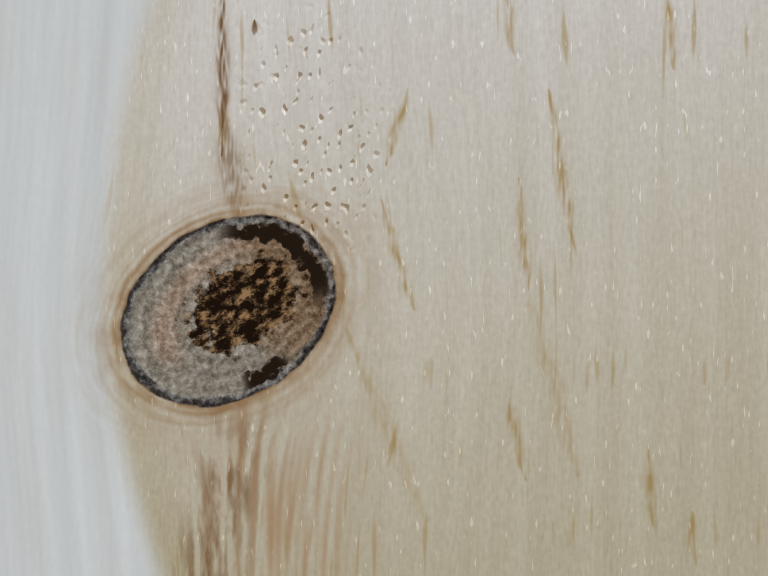
Write a Shadertoy shader that draws this texture.

```glsl
const vec2 KNOT = vec2(0.396, 0.460), KNOT_RADII = vec2(0.198, 0.151);
const float KNOT_TILT = 0.55;
const vec2 HOLE_OFFSET = vec2(0.027, -0.008), HOLE_RADII = vec2(0.104, 0.068);
const vec3 SAPWOOD = vec3(0.750, 0.762, 0.762);
const vec3 PALE_WOOD = vec3(0.765, 0.750, 0.730);
const vec3 WARM_WOOD = vec3(0.665, 0.635, 0.550);
const vec3 RESIN = vec3(0.570, 0.460, 0.270);
const vec3 BARK = vec3(0.400, 0.290, 0.190);
const vec3 ASH = vec3(0.490, 0.465, 0.425);
const vec3 CHAR = vec3(0.150, 0.135, 0.130);
// Resin streaks: start and end of each, the last two broad and faint
const int STREAKS = 11, SHARP_STREAKS = 9;
const vec4 STREAK[STREAKS] = vec4[](
    vec4(0.877, 1.02, 0.890, 0.905), vec4(0.899, 0.69, 0.917, 0.497),
    vec4(0.953, 0.844, 0.997, 0.557), vec4(1.156, 1.02, 1.172, 0.88),
    vec4(0.660, 0.653, 0.719, 0.462), vec4(0.882, 0.314, 0.913, 0.167),
    vec4(1.125, 0.219, 1.134, 0.089), vec4(1.200, 0.115, 1.207, 0.02),
    vec4(0.708, 0.844, 0.670, 0.714), vec4(0.600, 0.43, 0.738, 0.097),
    vec4(0.920, 0.48, 1.003, 0.175));

vec2 slope(vec2 p) {
    vec3 q = fract(p.xyx * vec3(0.1031, 0.1030, 0.0973));
    q += dot(q, q.yzx + 33.33);
    return fract((q.xx + q.yz) * q.zy) * 2.0 - 1.0;
}
float noise(vec2 p) {
    vec2 i = floor(p), f = fract(p), e = vec2(0.0, 1.0);
    vec2 u = f * f * f * (f * (f * 6.0 - 15.0) + 10.0);
    float low = mix(dot(slope(i), f), dot(slope(i + e.yx), f - e.yx), u.x);
    float high = mix(dot(slope(i + e.xy), f - e.xy), dot(slope(i + e.yy), f - e.yy), u.x);
    return mix(low, high, u.y);
}
float fbm(vec2 p) {
    float sum = 0.0, amp = 1.0;
    for (int i = 0; i < 4; i++) {
        sum += amp * noise(p);
        p = mat2(1.6, 1.2, -1.2, 1.6) * p + 7.3;
        amp *= 0.55;
    }
    return sum;
}
float below(float edge, float soft, float x) { return 1.0 - smoothstep(edge - soft, edge + soft, x); }
float bump(float x, float center, float width) { return exp(-pow(abs(x - center) / width, 2.0)); }
// Tapered stroke
float streak(vec2 p, vec4 s, float width) {
    vec2 ab = s.zw - s.xy;
    float h = clamp(dot(p - s.xy, ab) / dot(ab, ab), 0.0, 1.0);
    return bump(length(p - s.xy - ab * h), 0.0, width * (0.3 + sin(3.1416 * h)));
}

vec3 board(vec2 p, float rim) {
    // Fibres part around the knot
    vec2 d = p - KNOT;
    float flow = d.x * (1.0 - 0.02 / (0.012 + dot(d, d)));
    float grain = noise(vec2(flow * 24.0, p.y * 1.2));
    float fibre = noise(vec2(flow * 95.0, p.y * 5.0));
    float hair = noise(vec2(p.x * 190.0, p.y * 38.0));
    // Sapwood on the left, warmer heartwood on the right
    float edge = 0.178 + 0.34 * (p.y - 0.53) * (p.y - 0.53);
    float heart = smoothstep(-0.02, 0.035, p.x - edge + 0.012 * grain);
    float warmth = clamp(0.95 - 0.95 * p.y + 0.22 * (p.x - 0.6), 0.0, 1.0);
    vec3 col = mix(SAPWOOD, mix(PALE_WOOD, WARM_WOOD, warmth), heart);
    col -= 0.035 * heart * bump(p.x, edge + 0.03, 0.05) * vec3(0.8, 1.0, 1.6);
    col -= 0.04 * (1.0 - heart) * noise(vec2((p.x - 0.3 * edge) * 32.0, p.y * 0.7));
    col += (0.03 * grain + 0.022 * fibre) * vec3(0.8, 1.0, 1.3);
    col += (0.3 + 0.7 * heart) * (0.035 * hair + 0.03 * fbm(p * vec2(110.0, 85.0)));
    // Resin streaks, ragged along the fibres
    vec2 w = p + vec2(0.009 * noise(p * vec2(45.0, 24.0)), 0.0);
    float resin = 0.0;
    for (int i = 0; i < STREAKS; i++)
        resin = max(resin, streak(w, STREAK[i], i < SHARP_STREAKS ? 0.006 : 0.012) * (i < SHARP_STREAKS ? 0.6 : 0.3));
    resin *= clamp(0.7 + 1.8 * noise(p * vec2(150.0, 28.0)), 0.0, 1.2);
    resin += 0.4 * heart * smoothstep(0.3, 0.55, noise(vec2(flow * 70.0, p.y * 7.0)));
    col = mix(col, RESIN, resin);
    // Dark vein above, torn fibres and fan below
    float vein = streak(w, vec4(0.386, 1.02, 0.388, 0.73), 0.008);
    vein = max(vein, streak(w, vec4(0.387, 0.80, 0.412, 0.62), 0.018) * 0.6);
    vein = max(vein, streak(w, vec4(0.442, 0.965, 0.444, 0.94), 0.004));
    col = mix(col, BARK, vein * clamp(0.6 + 1.5 * hair, 0.1, 0.9));
    float under = below(0.28, 0.09, p.y);
    float torn = under * bump(p.x, 0.365 + 0.2 * p.y, 0.06);
    col = mix(col, BARK, torn * clamp(0.28 + 1.2 * fibre + 1.2 * fbm(vec2(flow * 45.0, p.y * 11.0)), 0.0, 0.85));
    float fan = under * bump(p.x, 0.49 - 0.1 * p.y, 0.14) * heart;
    col = mix(col, vec3(0.60, 0.48, 0.36), fan * clamp(0.25 + 1.1 * fibre, 0.0, 0.8));
    // Stained halo with fibres wrapping the knot
    float wrap = noise(vec2(rim * 110.0, (d.x - d.y) * 9.0));
    float stain = exp(-max(rim, 0.0) / 0.03) * (0.62 + wrap + 0.5 * fbm(p * 30.0));
    col = mix(col, vec3(0.53, 0.41, 0.28), clamp(stain, 0.0, 0.85));
    // Small pits with lit lips, and pale flecks
    float pitted = below(1.0, 0.35, length((p - vec2(0.54, 0.76)) / vec2(0.12, 0.2)));
    vec2 pit = p * vec2(82.0, 66.0);
    col -= 0.22 * pitted * smoothstep(0.24, 0.42, noise(pit)) * vec3(0.8, 1.0, 1.2);
    col += 0.11 * pitted * smoothstep(0.24, 0.42, noise(pit + vec2(0.2, 0.45)));
    return col + 0.09 * heart * smoothstep(0.32, 0.5, noise(p * vec2(150.0, 42.0) + 3.7));
}

vec3 knot(vec2 p, vec2 q, float rho) {
    vec2 dir = normalize(p - KNOT);
    float rough = fbm(p * 34.0), grit = fbm(p * 105.0);
    float hole = length((q - HOLE_OFFSET) / HOLE_RADII);
    // Weathered rings, browner toward the right
    vec3 col = mix(ASH, vec3(0.58, 0.49, 0.42), 0.8 * bump(hole, 1.45, 0.25) * smoothstep(-0.4, 0.5, dir.y - dir.x));
    col = mix(col, vec3(0.44, 0.35, 0.26), 0.8 * smoothstep(0.2, 0.9, dir.x + 0.3 * dir.y));
    col += 0.035 * sin(hole * 20.0 + 2.0 * rough) + 0.10 * rough + 0.19 * grit;
    // Crumbling hollow
    float lit = smoothstep(-0.25, 0.55, fbm(q * vec2(38.0, 60.0) + 4.0) + 0.4 * grit);
    col = mix(col, mix(vec3(0.10, 0.065, 0.04), vec3(0.55, 0.43, 0.30), lit), below(1.0, 0.12, hole + 0.55 * rough));
    // Gap under the rim, then the charred rim itself
    float arc = smoothstep(0.62, 0.86, dot(dir, vec2(0.64, 0.77)));
    arc = max(arc, smoothstep(0.92, 0.98, dot(dir, vec2(0.53, -0.85))));
    col = mix(col, CHAR * vec3(0.85, 0.7, 0.55), arc * below(0.075, 0.025, abs(rho - 0.84 + 0.13 * rough)));
    col = mix(col, vec3(0.40) + 0.28 * grit, 0.75 * smoothstep(0.90, 0.94, rho + 0.04 * rough));
    float charred = smoothstep(0.925, 0.985, rho + 0.09 * rough - 0.03 * arc);
    return mix(col, CHAR + 0.16 * grit, 0.9 * charred);
}

void mainImage(out vec4 fragColor, in vec2 fragCoord) {
    vec2 p = fragCoord / iResolution.y;
    float c = cos(KNOT_TILT), s = sin(KNOT_TILT);
    vec2 q = mat2(c, -s, s, c) * (p - KNOT);
    float rho = length(q / KNOT_RADII) + 0.03 * fbm(p * 20.0);
    vec3 col = board(p, (rho - 1.0) * 0.17);
    col = mix(col, knot(p, q, rho), below(1.0, 0.016, rho));
    fragColor = vec4(clamp(col, 0.0, 1.0), 1.0);
}
```
